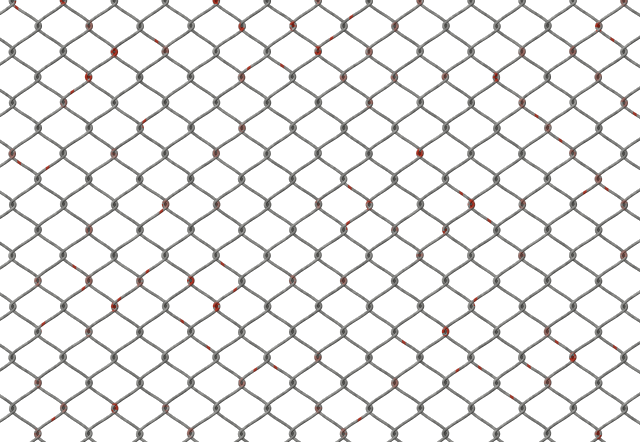
Write a Shadertoy shader that draws this pattern.

```glsl
// Galvanised chain-link fence on white: zigzag wires hooked together at staggered knots.
// Each half-period square holds one curved strand; parabolic hooks close the knots.
// Cylinder shading, grime and scattered rust use a sine hash.

const float PERIOD = 0.1153;               // knot spacing, in canvas heights
const vec2 FIRST_KNOT = vec2(0.0282, 0.9987);
const float RADIUS = 0.053;                // lengths below are in half periods
const float HOOK_HEIGHT = 0.147;
const float HOOK_DEPTH = 0.094;
const float BEND = 0.012;                  // steepening of strands near knots
const float WOBBLE = 0.012;
const float KNOT_RUST = 0.08;              // share of knots with strong rust
const float KNOT_STAIN = 0.35;             // share of knots with a faint stain
const float STRAND_RUST = 0.09;            // share of strands with a rust spot
const vec3 BACKGROUND = vec3(1.0);
const vec3 SHADOW = vec3(0.23, 0.23, 0.22);
const vec3 STEEL = vec3(0.59, 0.59, 0.58);
const vec3 CORE = vec3(0.31, 0.31, 0.30);
const vec3 RUST = vec3(0.62, 0.17, 0.11);
const vec3 LIGHT = vec3(-0.33, 0.45, 0.83);
const float TAU = 6.2831853;

float hash(vec2 p) {
    return fract(sin(dot(p, vec2(127.1, 311.7))) * 43758.5453);
}

float noise(vec2 p) {
    vec2 i = floor(p), f = fract(p);
    f = f * f * (3.0 - 2.0 * f);
    return mix(mix(hash(i), hash(i + vec2(1, 0)), f.x),
               mix(hash(i + vec2(0, 1)), hash(i + vec2(1, 1)), f.x), f.y);
}

// Round wire: d is the signed distance to its axis, across the unit normal to it.
vec4 wire(float d, vec2 across, float pixel, float grime, float rust) {
    float n = clamp(d / RADIUS, -1.0, 1.0);
    vec3 normal = vec3(across * n, sqrt(1.0 - n * n));
    float lit = max(dot(normal, LIGHT), 0.0);
    vec3 colour = mix(SHADOW, STEEL, lit) * mix(0.82, 1.12, grime);
    colour = mix(colour, RUST * (0.55 + 0.6 * lit), rust);
    return vec4(colour, clamp(0.5 + (RADIUS - abs(d)) / pixel, 0.0, 1.0));
}

vec3 over(vec3 below, vec4 layer) {
    return mix(below, layer.rgb, layer.a);
}

void mainImage(out vec4 fragColor, in vec2 fragCoord) {
    vec2 u = (fragCoord / iResolution.y - FIRST_KNOT) * 2.0 / PERIOD;
    float pixel = 2.0 / (iResolution.y * PERIOD);
    u += WOBBLE * sin(u.yx * vec2(1.7, 1.3) + vec2(0.0, 2.0));

    // Mirror odd squares so that every strand rises from left to right
    vec2 cell = floor(u), g = u - cell;
    float odd = mod(cell.x + cell.y, 2.0);
    float flip = 1.0 - 2.0 * odd;
    g.y = mix(g.y, 1.0 - g.y, odd);

    // Nearest knot
    float far = step(1.0, g.x + g.y);
    vec2 knot = cell + vec2(far, mix(far, 1.0 - far, odd));
    vec2 k = u - knot;

    // Strand
    float slope = 1.0 - 2.0 * HOOK_HEIGHT + TAU * BEND * cos(TAU * g.x);
    float axis = mix(HOOK_HEIGHT, 1.0 - HOOK_HEIGHT, g.x) + BEND * sin(TAU * g.x);
    float stretch = length(vec2(slope, 1.0));
    float strandD = (g.y - axis) / stretch;
    vec2 strandAcross = vec2(-slope, flip) / stretch;

    // Hook on this side of the knot
    float y = k.y / HOOK_HEIGHT;
    vec2 gradient = vec2(k.x < 0.0 ? 1.0 : -1.0, -2.0 * HOOK_DEPTH * y / HOOK_HEIGHT);
    float hookD = (HOOK_DEPTH * (1.0 - y * y) - abs(k.x)) / length(gradient);

    // Grime and rust
    float grime = noise(u * 9.0);
    float patches = smoothstep(0.25, 0.6, noise(u * 11.0 + 40.0));
    float chance = hash(knot + 5.3);
    float strength = chance < KNOT_RUST ? 0.95 : (chance < KNOT_STAIN ? 0.35 : 0.0);
    vec2 offset = 0.08 * (vec2(hash(knot + 1.7), hash(knot + 8.9)) - 0.5);
    float rust = strength * patches * smoothstep(0.24, 0.12, length(k - offset));
    float spot = mix(0.15, 0.85, hash(cell + 17.2));
    float spotted = step(hash(cell + 31.4), STRAND_RUST);
    rust = max(rust, 0.9 * spotted * smoothstep(0.1, 0.04, abs(g.x - spot)));

    // Layers: the two wires swap over and under between top and bottom
    vec4 strand = wire(strandD, strandAcross, pixel, grime, rust);
    vec4 hook = wire(hookD, normalize(gradient), pixel, grime, rust);
    vec4 core = vec4(mix(CORE, RUST * 0.7, rust), clamp(0.5 + hookD / pixel, 0.0, 1.0));
    bool hookOver = (k.x < 0.0) == (k.y > 0.0);
    vec3 colour = over(BACKGROUND, core);
    colour = hookOver ? over(over(colour, strand), hook) : over(over(colour, hook), strand);
    fragColor = vec4(colour, 1.0);
}
```
